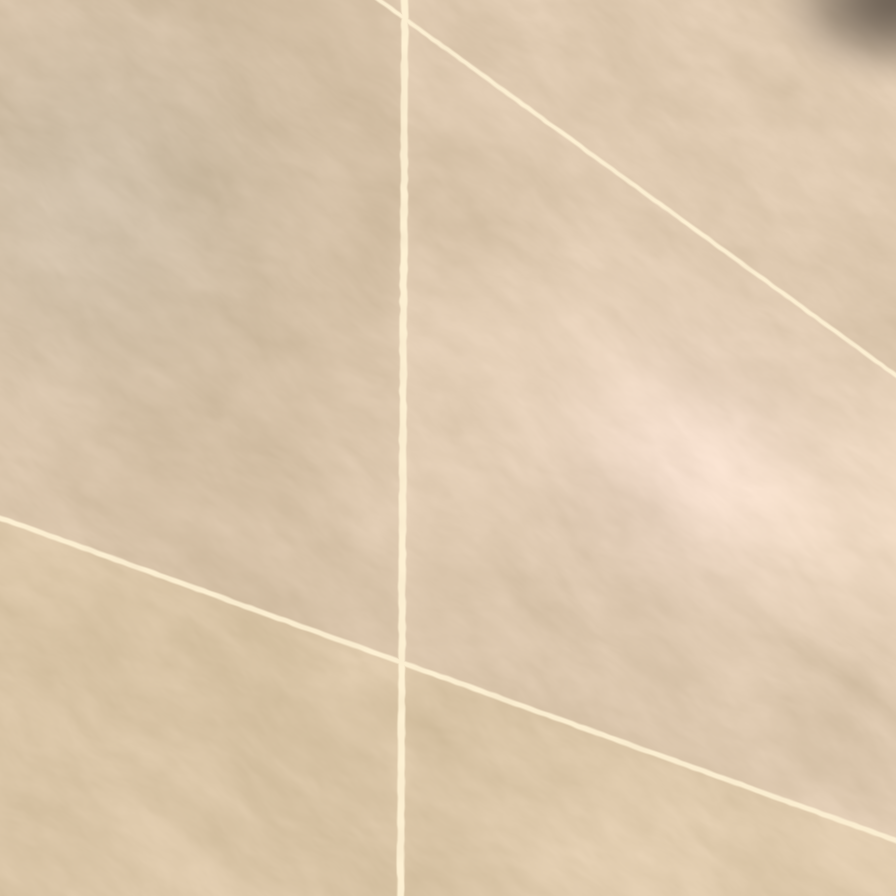
Write a Shadertoy shader that draws this texture.

```glsl
// Large beige stone tiles seen at an angle, split by three pale grout seams.
// Seams are signed line distances that also pick each tile's tone; streaked
// noise gives the stone grain, and soft Gaussians give the sheen and shadows.

#define STONE_DARK  vec3(0.795, 0.715, 0.605)
#define STONE_LIGHT vec3(0.980, 0.895, 0.810)
#define GROUT       vec3(0.995, 0.945, 0.830)
#define CORNER      vec3(0.400, 0.355, 0.310)
#define UPRIGHT_HALF_WIDTH 0.0040
#define UPPER_HALF_WIDTH   0.0024
#define LOWER_HALF_WIDTH   0.0029
#define GRAIN_ANGLE -0.62
#define GRAIN_AMOUNT 0.55
#define CLOUD_AMOUNT 0.50
#define SHEEN_AMOUNT 0.48

float hash(vec2 p) {
    return fract(sin(dot(p, vec2(127.1, 311.7))) * 43758.5453);
}

float noise(vec2 p) {
    vec2 cell = floor(p), f = fract(p);
    f = f * f * (3.0 - 2.0 * f);
    return mix(mix(hash(cell), hash(cell + vec2(1, 0)), f.x),
               mix(hash(cell + vec2(0, 1)), hash(cell + vec2(1, 1)), f.x), f.y);
}

// Layered noise centred on zero
float fbm(vec2 p) {
    float sum = 0.0, amplitude = 0.5;
    for (int i = 0; i < 5; i++) {
        sum += amplitude * (noise(p) - 0.5);
        p = mat2(1.6, 1.2, -1.2, 1.6) * p + 7.3;
        amplitude *= 0.5;
    }
    return sum;
}

// Streaks keep their direction at every scale
float streaks(vec2 p) {
    float sum = 0.0, amplitude = 0.5;
    for (int i = 0; i < 4; i++) {
        sum += amplitude * (noise(p) - 0.5);
        p = p * 1.9 + 13.7;
        amplitude *= 0.55;
    }
    return sum;
}

// Signed distance to the line from a to b, positive on its left
float lineDistance(vec2 p, vec2 a, vec2 b) {
    vec2 d = normalize(b - a), q = p - a;
    return d.x * q.y - d.y * q.x;
}

// Soft ellipse in grain coordinates
float blob(vec2 p, vec2 centre, vec2 radius) {
    vec2 q = (p - centre) / radius;
    return exp(-dot(q, q));
}

float seam(float dist, float halfWidth, float pixel) {
    float blur = max(pixel, 0.0016);
    return 1.0 - smoothstep(halfWidth - blur, halfWidth + blur, abs(dist));
}

void mainImage(out vec4 fragColor, in vec2 fragCoord) {
    vec2 uv = fragCoord / iResolution.xy;
    float pixel = 1.0 / min(iResolution.x, iResolution.y);

    // Seams with slightly ragged edges
    float ragged = 0.0016 * (noise(uv * 110.0) - 0.5);
    float upright = lineDistance(uv, vec2(0.452, 1.0), vec2(0.447, 0.0)) + ragged;
    float upper = lineDistance(uv, vec2(0.423, 1.0), vec2(1.0, 0.581)) + ragged * 0.6;
    float lower = lineDistance(uv, vec2(0.0, 0.422), vec2(1.0, 0.062)) + ragged * 0.6;

    // Tone of each tile
    float right = smoothstep(-pixel, pixel, upright);
    float above = smoothstep(-pixel, pixel, upper);
    float below = smoothstep(-pixel, pixel, -lower);
    float tone = mix(0.34 - 0.12 * uv.y, 0.40, right);
    tone = mix(tone, 0.34, above);
    tone = mix(tone, 0.37 + 0.05 * uv.x, below);

    // Grain runs down to the right
    float c = cos(GRAIN_ANGLE), s = sin(GRAIN_ANGLE);
    mat2 toGrain = mat2(c, -s, s, c);
    vec2 grain = toGrain * uv;
    vec2 warp = 0.03 * vec2(fbm(uv * 9.0), fbm(uv * 9.0 + 40.0));
    tone += GRAIN_AMOUNT * 0.6 * streaks((grain + warp) * vec2(11.0, 26.0));
    tone += GRAIN_AMOUNT * 0.35 * streaks((grain + warp) * vec2(38.0, 85.0) + 9.0);
    tone += CLOUD_AMOUNT * fbm(uv * 4.5 + 3.0);

    // Sheen and shadow on the right-hand tile
    float sheen = blob(grain, toGrain * vec2(0.78, 0.47), vec2(0.19, 0.085));
    sheen += 0.65 * blob(grain, toGrain * vec2(1.02, 0.42), vec2(0.22, 0.12));
    float shadow = blob(grain, toGrain * vec2(0.97, 0.225), vec2(0.13, 0.014));
    shadow += 0.6 * blob(grain, toGrain * vec2(0.54, 0.77), vec2(0.16, 0.08));
    float inside = 1.0 - above;
    tone += SHEEN_AMOUNT * sheen * inside * (1.0 - 0.7 * below);
    tone -= 0.25 * shadow * inside * (1.0 - below);

    // Stone colour: pinker in the sheen, greyer at upper left, yellower below
    vec3 color = mix(STONE_DARK, STONE_LIGHT, clamp(tone, -0.2, 1.05));
    color += vec3(0.0, -0.002, 0.016) * blob(uv, vec2(0.76, 0.48), vec2(0.14));
    color += vec3(-0.018, -0.002, 0.012) * blob(uv, vec2(0.10, 0.78), vec2(0.20));
    color.b -= 0.018 * below;

    // Dark upper right corner
    float corner = smoothstep(0.14, 0.0, length((1.0 - uv) * vec2(0.9, 1.35)));
    color = mix(color, CORNER, 0.9 * corner);

    // Faint halo, then the grout itself
    color += 0.02 * exp(-abs(upright) * 110.0);
    float grout = max(seam(upright, UPRIGHT_HALF_WIDTH, pixel),
                  max(seam(upper, UPPER_HALF_WIDTH, pixel), seam(lower, LOWER_HALF_WIDTH, pixel)));
    float wear = 0.86 + 0.14 * noise(uv * 60.0);
    color = mix(color, GROUT, grout * wear);

    fragColor = vec4(clamp(color, 0.0, 1.0), 1.0);
}
```
